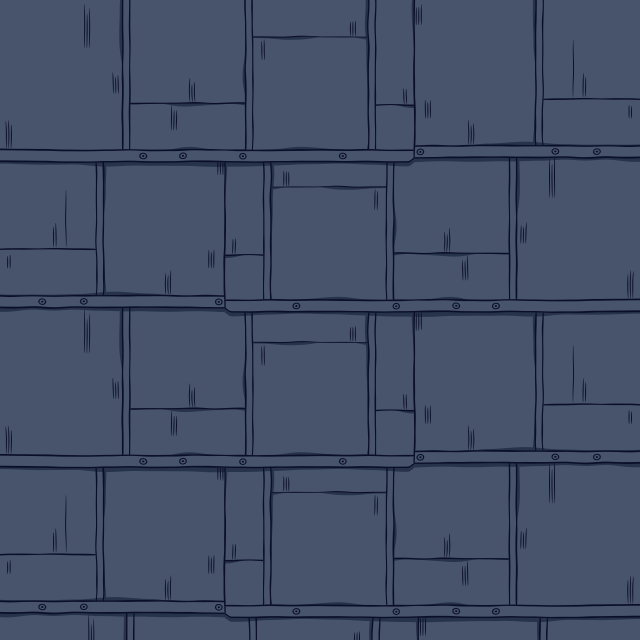
Give the GLSL for this texture, as a Shadertoy shader.

```glsl
// Hand-inked metal plating: rows of steel panels over riveted bands.
// Every second row is mirrored; seams, ledges and scratches are placed in
// row space, then wobbled by value noise and inked with box coverage.
#define GRID 768.0            // design units across the canvas
#define PERIOD 366.5          // height of a pair of rows
#define FIRST_BAND 187.0      // centre of the top band, measured downwards
#define ROW_GAP 180.0         // from an even band to the next odd one
#define BAND_HALF 7.0
#define STEP_X 497.5          // where the band steps up
#define BATTEN 8.5            // width of the vertical battens
#define WOBBLE 1.6
#define LINE 0.95             // half width of a heavy line
#define STEEL vec3(0.28, 0.33, 0.42)
#define SHADE vec3(0.15, 0.20, 0.29)
#define INK vec3(0.04, 0.06, 0.16)

const float SEAMS[5] = float[5](147.5, 294.5, 442.0, STEP_X, 643.0);
const float LEDGES[5] = float[5](-63.0, -143.0, -61.0, 99.0, -68.0);
const float RIVETS[7] = float[7](172.0, 220.0, 291.0, 411.0, 505.0, 666.0, 716.0);

// Scratch groups: x, top, bottom
const vec3 SCRATCHES[14] = vec3[14](
    vec3(101, -187, -130), vec3(7, -48, -8), vec3(136, -102, -75),
    vec3(228, -94, -64), vec3(206, -61, -30), vec3(421, -167, -144),
    vec3(314, -141, -115), vec3(485, -84, -62), vec3(500, -187, -157),
    vec3(510, -72, -45), vec3(562, -46, -13), vec3(688, -143, -70),
    vec3(700, -100, -70), vec3(755, -66, -45));

float px; // one pixel in design units

float hash(vec2 p) {
    vec3 v = fract(p.xyx * 0.1031);
    v += dot(v, v.yzx + 33.33);
    return fract((v.x + v.y) * v.z);
}

float noise(vec2 p) {
    vec2 i = floor(p), f = fract(p);
    f = f * f * (3.0 - 2.0 * f);
    return mix(mix(hash(i), hash(i + vec2(1, 0)), f.x),
               mix(hash(i + vec2(0, 1)), hash(i + vec2(1, 1)), f.x), f.y);
}

// Share of the pixel covered by a stroke of half width w at distance d
float stroke(float d, float w) {
    return clamp((min(d + w, 0.5 * px) - max(d - w, -0.5 * px)) / px, 0.0, 1.0);
}

// Smooth mask, 1 where d is below zero
float inside(float d) { return clamp(0.5 - d / px, 0.0, 1.0); }

// Soft-edged shade next to an edge, of uneven width along it
float shadeBeside(float d, float along, float seed) {
    float w = 9.0 * max(noise(vec2(along / 45.0, seed)) - 0.45, 0.0);
    return inside(d - w) * inside(-d) * step(0.3, w);
}

// Row coordinates: origin at the band centre, mirrored on odd rows
vec2 rowSpace(vec2 p, int k) {
    float odd = float(k & 1);
    vec2 q = vec2(mix(p.x, GRID - 1.0 - p.x, odd),
                  p.y - FIRST_BAND - PERIOD * float(k / 2) - ROW_GAP * odd);
    if (k == 4) q.x -= 5.0;
    return q + WOBBLE * (vec2(noise(q / 26.0), noise(q / 26.0 + 40.0)) - 0.5);
}

float bandCentre(float x) { return x < STEP_X ? 0.0 : -5.0; }

// Lower band edge, rounded up towards the step
float bandBottom(float x) {
    float corner = x < STEP_X ? smoothstep(STEP_X - 10.0, STEP_X, x) : 0.0;
    return bandCentre(x) + BAND_HALF - 4.0 * corner * corner;
}

void mainImage(out vec4 fragColor, in vec2 fragCoord) {
    px = GRID / iResolution.y;
    vec2 p = vec2(fragCoord.x, iResolution.y - fragCoord.y) * px;

    // Find the row, and the distance below the band above it
    vec2 q = vec2(0);
    float below = 1e3, edge = 0.0;
    for (int k = 0; k < 5; k++) {
        q = rowSpace(p, k);
        edge = q.y - bandBottom(q.x);
        if (edge < 0.0) break;
        below = edge;
    }
    float centre = bandCentre(q.x);
    float top = q.y - centre + BAND_HALF;
    float panel = inside(top);
    float weight = LINE * (0.75 + 0.5 * noise(q / 18.0 + 7.0));

    // Bands and the shade they cast
    float ink = max(max(stroke(edge, weight), stroke(below, weight)), stroke(top, weight));
    float shade = inside(below - 2.0 - 4.5 * noise(vec2(q.x / 40.0, 3.0)));
    shade = max(shade, shadeBeside(-top, q.x, 5.0));

    // Battens, seams and ledges
    for (int i = 0; i < 5; i++) {
        float x = q.x - SEAMS[i];
        float gap = i == 3 ? 0.0 : BATTEN;
        float right = i < 4 ? SEAMS[i + 1] : GRID + 20.0;
        float reach = i == 3 ? inside(q.y - 3.0) : panel;
        ink = max(ink, stroke(x, weight) * reach);
        ink = max(ink, stroke(x - gap, weight * 0.85) * panel);
        shade = max(shade, shadeBeside(-x, q.y, float(i) * 9.0) * panel);

        float span = inside(gap - x) * inside(q.x - right) * panel;
        float y = q.y - LEDGES[i];
        ink = max(ink, stroke(y, weight * (i == 1 ? 0.6 : 0.85)) * span);
        shade = max(shade, shadeBeside(y, q.x, float(i) + 20.0) * span);
    }

    // Scratches: two or three tapering strokes in each group
    for (int i = 0; i < 14; i++) {
        vec3 s = SCRATCHES[i];
        int count = i == 11 ? 1 : 2 + int(2.0 * hash(vec2(i, 2)));
        for (int j = 0; j < count; j++) {
            float trim = 0.3 * (s.z - s.y) * hash(vec2(i, j + 5));
            float t = (q.y - s.y - trim) / (s.z - s.y - trim);
            float taper = sqrt(max(4.0 * t * (1.0 - t), 0.0));
            ink = max(ink, stroke(q.x - s.x - 3.0 * float(j), 0.6 * taper) * panel * step(0.01, taper));
        }
    }

    // Rivets: a ring around a dot
    for (int i = 0; i < 7; i++) {
        float r = length((q - vec2(RIVETS[i], bandCentre(RIVETS[i]))) * vec2(0.92, 1.08));
        ink = max(ink, max(stroke(r - 3.6, 0.65), inside(r - 1.2)));
    }

    vec3 colour = mix(STEEL, SHADE, shade);
    fragColor = vec4(mix(colour, INK, ink), 1.0);
}
```
